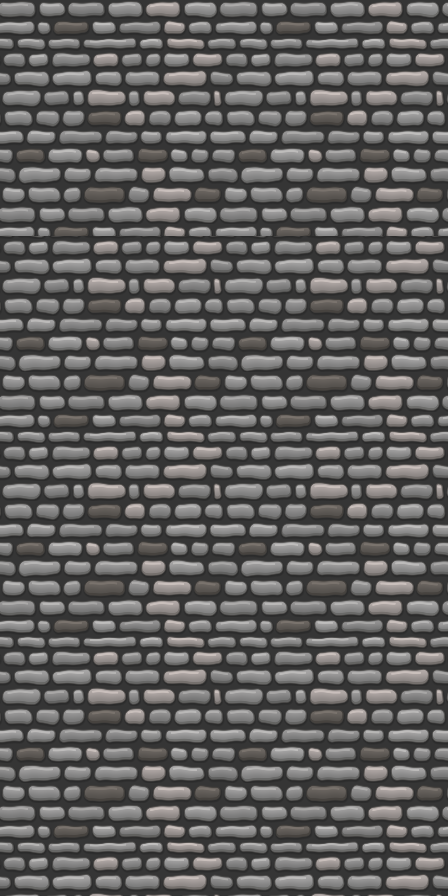
A Shadertoy shader for this texture:

```glsl
// Cobble wall: courses of rounded grey stones set in dark mortar.
// A tile of eleven uneven courses repeats about twice across and four times down;
// each course is split into jittered cells and each cell holds one shaded stone.

const vec2 CANVAS = vec2(384.0, 768.0);  // layout units
const vec2 TILE = vec2(190.5, 176.0);
const float SEAM = 202.0;                // depth at which the tiling restarts
const float UPPER_START = 43.5;          // top of a tile above the seam
const float LOWER_START = 204.5;         // top of a tile below the seam
const int COURSES = 11;
const float COURSE_HEIGHT[COURSES] = float[](
    15.5, 16.25, 17.25, 17.25, 15.5, 16.0, 17.0, 17.25, 16.75, 14.75, 12.5);

const vec3 MORTAR = vec3(0.20);
const vec3 OUTLINE = vec3(0.29, 0.285, 0.28);
const vec3 RIM = vec3(0.42, 0.42, 0.415);
const vec3 FACE_LOW = vec3(0.50);
const vec3 FACE_HIGH = vec3(0.635, 0.63, 0.63);
const vec3 GLEAM = vec3(0.74, 0.735, 0.73);
const vec3 BROWN_TINT = vec3(0.66, 0.63, 0.60);
const vec3 ROSE_TINT = vec3(1.09, 1.045, 1.03);

float hash(vec2 p) {
    return fract(sin(dot(p, vec2(127.1, 311.7))) * 4375.85);
}

float roundBox(vec2 p, vec2 halfSize, float radius) {
    vec2 q = abs(p) - halfSize + radius;
    return length(max(q, 0.0)) + min(max(q.x, q.y), 0.0) - radius;
}

float cover(float d, float pixel) {
    return 1.0 - smoothstep(-0.5 * pixel, 0.5 * pixel, d);
}

// Jittered left edge of a stone cell; wraps after count cells.
float cellEdge(float i, float count, float course) {
    float jitter = hash(vec2(mod(i, count), course + 3.0)) - 0.5;
    return (i + 0.64 * jitter) * TILE.x / count;
}

// Per-stone tint: mostly grey, some rosy, a few dark brown.
vec3 stoneTint(vec2 id) {
    float kind = hash(id + 41.0);
    vec3 grey = vec3(mix(0.90, 1.04, hash(id + 53.0)));
    if (kind < 0.10) return BROWN_TINT;
    return kind > 0.84 ? ROSE_TINT : grey;
}

// One stone, q relative to its centre with y pointing down.
vec3 drawStone(vec2 q, vec2 halfSize, vec2 id, float pixel) {
    float lean = hash(id + 7.0) - 0.5;
    float taper = hash(id + 19.0) - 0.5;

    // Irregular hand-cut silhouette
    q.y += q.x * lean * 0.06;
    q += 0.35 * sin(q.yx * 0.33 + 6.28 * vec2(lean, taper));
    vec2 size = halfSize;
    size.y *= 0.95 + 0.28 * taper * clamp(q.x / size.x, -1.0, 1.0);
    float radius = min(size.x, size.y) * 0.86;
    float body = roundBox(q, size, radius);

    // Contact shadow in the mortar
    float shadow = roundBox(q - vec2(0.3, 1.1), size, radius);
    vec3 color = MORTAR * mix(0.84, 1.04, smoothstep(-0.5, 1.6, shadow));

    // Dark outline, shaded rim, lit face
    vec3 tint = stoneTint(id);
    color = mix(color, OUTLINE * mix(vec3(1.0), tint, 0.5), cover(body, pixel));
    color = mix(color, RIM * tint, cover(body + 0.65, pixel));
    vec2 faceSize = max(size - vec2(1.2, 1.75), 0.5);
    float face = roundBox(q + vec2(0.15, 0.7), faceSize, min(faceSize.x, faceSize.y) * 0.85);
    float height = smoothstep(0.75, -0.75, q.y / size.y);
    color = mix(color, mix(FACE_LOW, FACE_HIGH, height) * tint, cover(face, pixel));

    // Bright streak below the upper edge
    vec2 streakSize = vec2(max(size.x * 0.72 - 0.8, 0.7), 0.85);
    vec2 streakPos = q + vec2(size.x * 0.07, size.y * 0.58);
    streakPos.y -= 0.9 * pow(abs(streakPos.x) / size.x, 2.0);
    float streak = roundBox(streakPos, streakSize, 0.7);
    return mix(color, GLEAM * tint, 0.85 * cover(streak, pixel));
}

vec3 wall(vec2 p, float pixel) {
    // Find the course and the depth within it
    float start = p.y < SEAM ? UPPER_START : LOWER_START;
    float y = mod(p.y - start, TILE.y);
    int row = 0;
    for (int k = 0; k < COURSES - 1; k++) {
        if (y < COURSE_HEIGHT[row]) break;
        y -= COURSE_HEIGHT[row];
        row++;
    }
    float course = float(row);
    float rowHeight = COURSE_HEIGHT[row];

    // Find the stone cell along the course
    float count = 6.0 + floor(hash(vec2(course, 5.0)) * 2.99);
    float x = mod(p.x + TILE.x * hash(vec2(course, 11.0)), TILE.x);
    float i = floor(x * count / TILE.x);
    if (x < cellEdge(i, count, course)) i -= 1.0;
    else if (x >= cellEdge(i + 1.0, count, course)) i += 1.0;
    float left = cellEdge(i, count, course);
    float right = cellEdge(i + 1.0, count, course);

    vec2 id = vec2(mod(i, count), course);
    vec2 halfSize = 0.5 * vec2(right - left, rowHeight) - vec2(1.25, 1.4);
    halfSize.y *= mix(0.88, 1.0, hash(id + 29.0));
    vec2 center = vec2(0.5 * (left + right), 0.5 * rowHeight);
    return drawStone(vec2(x, y) - center, halfSize, id, pixel);
}

void mainImage(out vec4 fragColor, in vec2 fragCoord) {
    vec2 p = fragCoord / iResolution.xy * CANVAS;
    p.y = CANVAS.y - p.y;
    fragColor = vec4(wall(p, CANVAS.x / iResolution.x), 1.0);
}
```
